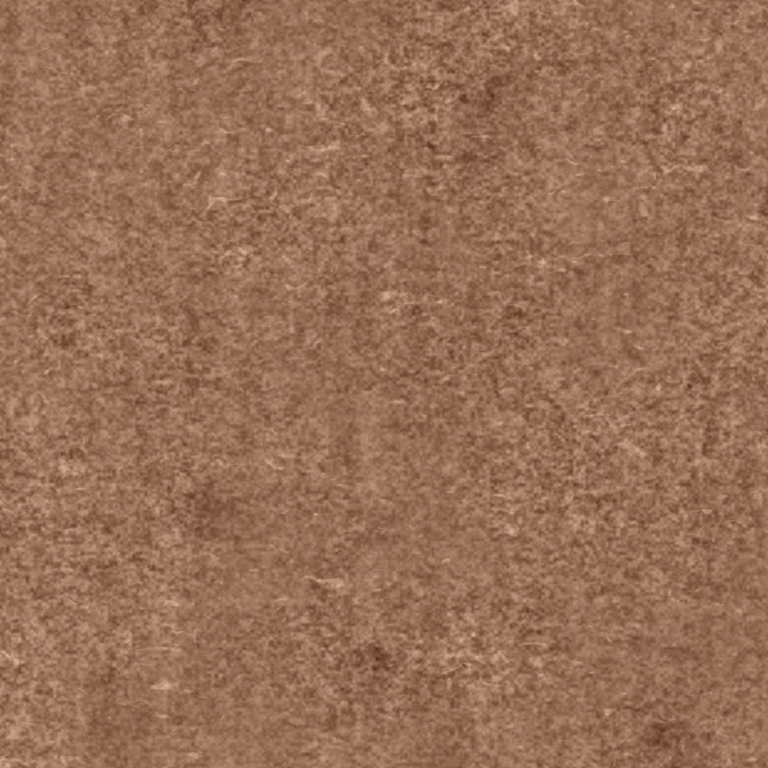
Write a Shadertoy shader that draws this texture.

```glsl
// Polished brown stone tile: a fine, uneven grain with pale cream chips and
// dark stains. Layers of value noise are summed into one tone, which then
// shifts a base brown lighter or darker.

const vec3 BASE_BROWN = vec3(0.586, 0.436, 0.337);
const vec3 STAIN_TINT = vec3(0.95, 1.05, 0.85);
const vec3 CHIP_TINT = vec3(1.0, 1.03, 0.97);

// Integer hash of a lattice cell, 0 to 1
float hash(ivec2 cell, int seed) {
    uvec2 q = uvec2(cell) * uvec2(1597u, 3571u) + uint(seed) * 7919u;
    q = q * 1664525u + 1013904223u;
    q.x += q.y * 1664525u;
    q.y += q.x * 1664525u;
    q ^= q >> 16u;
    q.x += q.y * 1664525u;
    q.x ^= q.x >> 16u;
    return float(q.x & 65535u) / 65535.0;
}

// Smooth value noise, 0 to 1
float noise(vec2 p, int seed) {
    ivec2 cell = ivec2(floor(p));
    vec2 f = fract(p);
    vec2 w = f * f * (3.0 - 2.0 * f);
    float low = mix(hash(cell, seed), hash(cell + ivec2(1, 0), seed), w.x);
    float high = mix(hash(cell + ivec2(0, 1), seed), hash(cell + ivec2(1, 1), seed), w.x);
    return mix(low, high, w.y);
}

// Noise centred on zero
float grain(vec2 p, int seed) {
    return noise(p, seed) - 0.5;
}

// Layered noise centred on zero
float fbm(vec2 p, int seed) {
    float sum = 0.0;
    float weight = 0.6;
    for (int i = 0; i < 4; i++) {
        sum += weight * grain(p, seed + i);
        p = mat2(1.6, 1.1, -1.1, 1.6) * p + 3.7;
        weight *= 0.55;
    }
    return sum;
}

// Small irregular displacement that breaks up the lattice
vec2 warp(vec2 p, float scale, float amount, int seed) {
    return p + amount * vec2(grain(p * scale, seed), grain(p * scale, seed + 1));
}

// Ragged flakes: peaks of stretched noise, kept only inside clusters
float flakes(vec2 p, vec2 scale, float threshold, float cluster, int seed) {
    float peak = noise(p * scale, seed) + 0.22 * grain(p * scale * 2.3, seed + 1);
    return smoothstep(threshold, threshold + 0.22, peak + 0.3 * cluster);
}

void mainImage(out vec4 fragColor, in vec2 fragCoord) {
    vec2 uv = fragCoord / iResolution.y;
    vec2 bent = warp(uv, 60.0, 0.012, 11);

    // Broad fields: calm and busy areas, chip clusters, vertical streaks
    float activity = 1.0 + 0.9 * fbm(uv * vec2(9.0, 7.0), 20);
    float cluster = fbm(uv * vec2(11.0, 13.0), 30);
    float streak = grain(uv * vec2(48.0, 5.0), 40) + 0.7 * grain(uv * vec2(110.0, 14.0), 41);
    float cloud = fbm(uv * vec2(14.0, 12.0), 50);

    // Grain from fine specks to short, flat smudges
    float specks = 0.15 * grain(uv * vec2(195.0, 225.0), 60)
                 + 0.09 * grain(uv * vec2(310.0, 290.0), 61);
    float smudges = 0.13 * grain(bent * vec2(90.0, 145.0), 62);
    float tone = activity * (specks + smudges) + 0.045 * streak + 0.045 * cloud;

    // Pale chips, mostly lying flat, in two sizes
    float chips = flakes(bent, vec2(48.0, 105.0), 0.84, cluster, 70)
                + 0.8 * flakes(bent, vec2(100.0, 150.0), 0.86, cluster, 80);

    // Dark stains: a few tall blotches plus scattered pits
    float blotch = smoothstep(0.20, 0.42, fbm(uv * vec2(8.0, 6.0), 90));
    float pits = flakes(bent, vec2(85.0, 105.0), 0.86, -cloud, 100);
    float stain = blotch * (0.3 + 0.9 * noise(bent * vec2(75.0, 85.0), 110)) + 0.7 * pits;

    vec3 colour = BASE_BROWN + tone;
    colour += 0.125 * min(chips, 1.3) * CHIP_TINT;
    colour -= 0.10 * min(stain, 1.2) * STAIN_TINT;
    fragColor = vec4(clamp(colour, 0.0, 1.0), 1.0);
}
```
